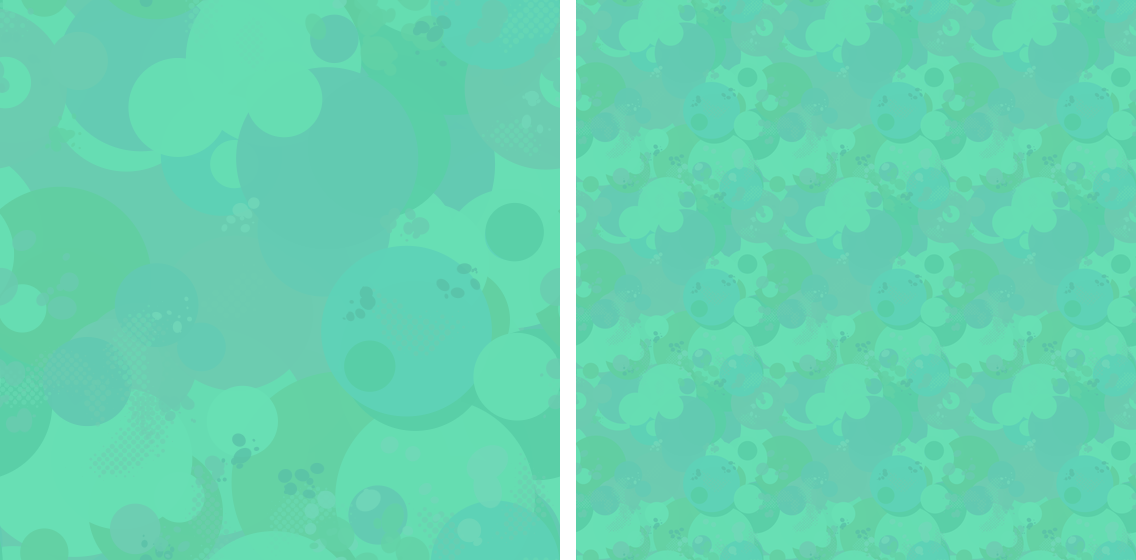
Left: one tile. Right: repeated 3 by 3.
This pattern is drawn by a WebGL 1 fragment shader. Its source:

```glsl
precision highp float;
// Overlapping flat discs in mint and teal, dusted with halftone patches and
// clusters of oval splatter. Every part is placed by hash and measured with a
// wrapped offset, so the square tiles in both directions.

uniform vec2 u_resolution;

float hash(float n) {
  return fract(sin(n * 12.9898 + 4.137) * 43758.5453);
}

vec2 hash2(float n) {
  return vec2(hash(n), hash(n + 57.31));
}

// Shortest offset from a centre on the repeating unit square
vec2 wrapOffset(vec2 p, vec2 centre) {
  return fract(p - centre + 0.5) - 0.5;
}

mat2 rotation(float a) {
  return mat2(cos(a), sin(a), -sin(a), cos(a));
}

// Antialiased inside of a signed distance
float fill(float d) {
  return clamp(0.5 - d * min(u_resolution.x, u_resolution.y), 0.0, 1.0);
}

// Disc colours: bright mint below the given share, then greens and teals
vec3 discColor(float pick, float mintShare) {
  if (pick < mintShare) return vec3(0.402, 0.872, 0.702);
  float k = (pick - mintShare) / (1.0 - mintShare);
  if (k < 0.24) return vec3(0.350, 0.812, 0.655);
  if (k < 0.46) return vec3(0.385, 0.815, 0.637);
  if (k < 0.74) return vec3(0.388, 0.792, 0.698);
  if (k < 0.89) return vec3(0.425, 0.798, 0.692);
  return vec3(0.365, 0.822, 0.715);
}

vec3 splatColor(float pick) {
  if (pick < 0.34) return vec3(0.350, 0.755, 0.655);
  if (pick < 0.64) return vec3(0.415, 0.795, 0.690);
  if (pick < 0.82) return vec3(0.385, 0.820, 0.650);
  return vec3(0.445, 0.845, 0.725);
}

// Broad discs first, then mostly small ones with a few large among them
vec3 discs(vec2 p) {
  vec3 col = vec3(0.41, 0.80, 0.69);
  for (int i = 0; i < 70; i++) {
    float n = float(i);
    float late = step(30.0, n);
    vec2 centre = n * vec2(0.7549, 0.5698) + 0.35 * hash2(n + 3.0);
    float h = hash(n + 211.0);
    float radius = mix(mix(0.09, 0.20, h), mix(0.043, 0.19, h * h * h), late);
    float pick = fract(n * 0.618 + 0.2 * hash(n + 307.0));
    vec3 tint = discColor(pick, mix(0.16, 0.42, late));
    tint += 0.012 * (hash(n + 401.0) - 0.5);
    float d = length(wrapOffset(p, centre)) - radius;
    col = mix(col, tint, 0.95 * fill(d));
  }
  return col;
}

// Ragged oval patches of dots that shrink toward the rim
vec3 halftone(vec3 col, vec2 p) {
  for (int i = 0; i < 18; i++) {
    float n = float(i) + 500.0;
    vec2 offset = wrapOffset(p, hash2(n));
    float pitch = mix(0.0095, 0.0145, hash(n + 31.0));
    vec2 grid = rotation(0.785) * offset / pitch;
    vec2 cell = floor(grid);
    float grain = hash(dot(cell, vec2(1.37, 7.91)) + n);
    vec2 spot = rotation(6.283 * hash(n + 83.0)) * (cell + 0.5) * pitch;
    spot.y += 6.0 * spot.x * spot.x;
    vec2 extent = vec2(0.085, 0.042) * mix(0.65, 1.3, hash(n + 97.0));
    float inside = 1.0 - length(spot / extent) - 0.3 * grain;
    float radius = 0.42 * smoothstep(-0.05, 0.35, inside);
    vec2 q = fract(grid) - 0.5 + 0.12 * (grain - 0.5);
    float dotMask = fill((length(q) - radius) * pitch) * step(0.01, radius);
    vec3 ink = mix(vec3(0.43, 0.80, 0.69), vec3(0.41, 0.85, 0.70),
                   step(0.75, hash(n + 113.0)));
    col = mix(col, ink, 0.6 * dotMask);
  }
  return col;
}

// Each cluster merges its ovals into one flat translucent shape
vec3 splatter(vec3 col, vec2 p) {
  for (int i = 0; i < 22; i++) {
    float n = float(i) + 700.0;
    vec2 offset = wrapOffset(p, hash2(n));
    float spread = mix(0.032, 0.10, pow(hash(n + 41.0), 4.0));
    float d = 1.0;
    for (int j = 0; j < 11; j++) {
      float m = n * 3.7 + float(j) * 17.3;
      vec2 q = offset - spread * (2.0 * hash2(m) - 1.0);
      q = rotation(6.283 * hash(m + 5.0)) * q;
      float aspect = mix(0.65, 1.0, hash(m + 9.0));
      float h = hash(m + 13.0);
      float radius = spread * mix(0.06, 0.46, h * h);
      d = min(d, (length(q / vec2(1.0, aspect)) - radius) * aspect);
    }
    col = mix(col, splatColor(hash(n + 151.0)), 0.8 * fill(d));
  }
  return col;
}

void main() {
  vec2 p = gl_FragCoord.xy / u_resolution;
  vec3 col = splatter(halftone(discs(p), p), p);
  gl_FragColor = vec4(col, 1.0);
}
```
